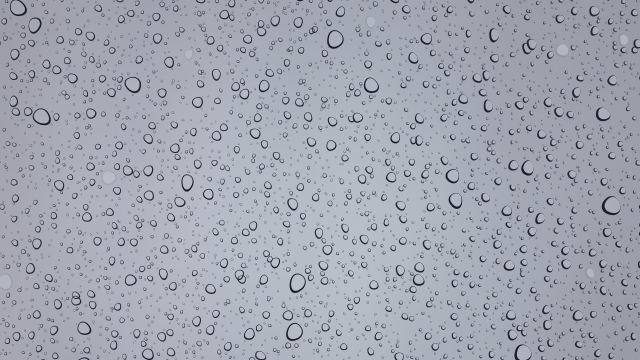
Reproduce this texture procedurally as a Shadertoy shader.

```glsl
// Raindrops on a window pane under an overcast sky.
// Four grids of jittered drops, large to tiny; each drop is an uneven oval whose
// dark rim is an outer outline minus a smaller, shifted inner one.

#define SKY_EDGE vec3(0.585, 0.605, 0.648)
#define SKY_GLOW vec3(0.722, 0.750, 0.790)
#define RIM_COLOR vec3(0.10, 0.12, 0.17)
#define SHINE_COLOR vec3(0.78, 0.81, 0.85)
#define GLOW_CENTER vec2(0.45, 0.32)
#define RIM_BASE 0.0011
#define RIM_GROWTH 0.11
#define PALE_SHARE 0.16
#define LAYERS 4

// Per layer: cell size, smallest radius, largest radius, rim strength
const vec4 LAYER[LAYERS] = vec4[LAYERS](
    vec4(0.160, 0.0140, 0.0260, 1.00),
    vec4(0.058, 0.0080, 0.0145, 0.95),
    vec4(0.035, 0.0040, 0.0078, 0.75),
    vec4(0.022, 0.0020, 0.0040, 0.42));

vec3 hash3(vec2 p) {
    vec3 h = fract(vec3(p.xyx) * vec3(0.1031, 0.1030, 0.0973));
    h += dot(h, h.yxz + 33.33);
    return fract((h.xxy + h.yzz) * h.zyx);
}

float valueNoise(vec2 p) {
    vec2 i = floor(p), f = fract(p);
    f = f * f * (3.0 - 2.0 * f);
    vec2 e = vec2(0.0, 1.0);
    return mix(mix(hash3(i + 91.0).x, hash3(i + e.yx + 91.0).x, f.x),
               mix(hash3(i + e.xy + 91.0).x, hash3(i + e.yy + 91.0).x, f.x), f.y);
}

// Centre and radius of the drop in a cell; radius 0 means an empty cell
vec3 dropInCell(vec2 cell, int layer) {
    vec2 seed = cell + 57.0 * float(layer) + 13.0;
    vec3 place = hash3(seed);
    vec3 kind = hash3(seed + 211.0);
    vec4 L = LAYER[layer];
    float radius = mix(L.y, L.z, kind.x * kind.x);
    float share = layer == 0 ? 0.55 : 0.72;
    return vec3((cell + 0.06 + 0.88 * place.xy) * L.x, kind.y < share ? radius : 0.0);
}

// Free distance from a point to the drops of one layer
float clearance(vec2 p, int layer) {
    vec2 home = floor(p / LAYER[layer].x);
    float gap = 1.0;
    for (int k = 0; k < 9; k++) {
        vec3 drop = dropInCell(home + vec2(k % 3 - 1, k / 3 - 1), layer);
        if (drop.z > 0.0) gap = min(gap, distance(p, drop.xy) - drop.z * 1.12);
    }
    return gap;
}

// Signed distance to an oval with a slightly wobbly outline
float ovalDistance(vec2 q, float radius, vec3 shape) {
    float tilt = (shape.x - 0.5) * 1.9 - 0.25;
    q = mat2(cos(tilt), sin(tilt), -sin(tilt), cos(tilt)) * q;
    float stretch = 1.0 + 0.17 * shape.y;
    q *= vec2(stretch, 1.0 / stretch);
    float angle = atan(q.y, q.x + 1e-6);
    float wobble = 0.05 * sin(3.0 * angle + 6.3 * shape.z) + 0.03 * sin(2.0 * angle + 9.0 * shape.x);
    return length(q) - radius * (1.0 + wobble);
}

float coverage(float d, float pixel) {
    return clamp(0.5 - d / pixel, 0.0, 1.0);
}

vec3 skyColor(vec2 uv, vec2 p) {
    vec2 away = (uv - GLOW_CENTER) * vec2(1.0, 0.7);
    float glow = exp(-4.6 * dot(away, away)) - 0.13 * smoothstep(0.6, 0.95, uv.x);
    glow += 0.14 * (valueNoise(p * vec2(5.0, 1.6)) - 0.5) + 0.06 * (valueNoise(p * 14.0) - 0.5);
    vec3 tint = vec3(0.016, -0.006, 0.002) * smoothstep(0.45, 0.0, uv.x);
    return mix(SKY_EDGE, SKY_GLOW, clamp(glow, -0.1, 1.0)) + tint;
}

void mainImage(out vec4 fragColor, in vec2 fragCoord) {
    float pixel = 1.0 / iResolution.y;
    float aspect = iResolution.x / iResolution.y;
    vec2 p = fragCoord * pixel;
    vec3 color = skyColor(fragCoord / iResolution.xy, p);

    for (int layer = 0; layer < LAYERS; layer++) {
        vec2 home = floor(p / LAYER[layer].x);
        for (int k = 0; k < 9; k++) {
            vec2 cell = home + vec2(k % 3 - 1, k / 3 - 1);
            vec3 drop = dropInCell(cell, layer);
            vec2 q = p - drop.xy;
            float radius = drop.z;
            if (radius == 0.0 || length(q) > 1.5 * radius + 2.0 * pixel) continue;

            // Leave out drops that would run into larger ones
            float gap = 1.0;
            for (int other = 0; other < layer; other++) gap = min(gap, clearance(drop.xy, other));
            if (gap < radius * 1.2) continue;

            // Rims thicken downward and toward the glow, into crescents at the right
            vec3 shape = hash3(cell + 401.0 + 31.0 * float(layer));
            float across = drop.x / aspect;
            vec2 heavy = normalize(vec2((0.42 - across) * 1.9 + 0.7 * (shape.z - 0.5), -0.55));
            float width = RIM_BASE + RIM_GROWTH * radius;
            float shift = width * (mix(0.4, 1.2, smoothstep(0.4, 0.9, across)) + 0.3 * (shape.y - 0.5));

            float outer = coverage(ovalDistance(q, radius, shape), pixel);
            float inner = coverage(ovalDistance(q + heavy * shift, radius - width, shape), pixel);
            bool pale = layer == 0 && fract(shape.x * 7.3 + shape.z) < PALE_SHARE;
            float rim = outer * (1.0 - inner) * LAYER[layer].w * (pale ? 0.08 : 1.0);
            float shine = outer * inner * (0.16 + 0.14 * smoothstep(0.5, 1.0, across) + (pale ? 0.2 : 0.0));

            color = mix(color, SHINE_COLOR, shine);
            color = mix(color, RIM_COLOR, rim);
        }
    }
    fragColor = vec4(color, 1.0);
}
```
